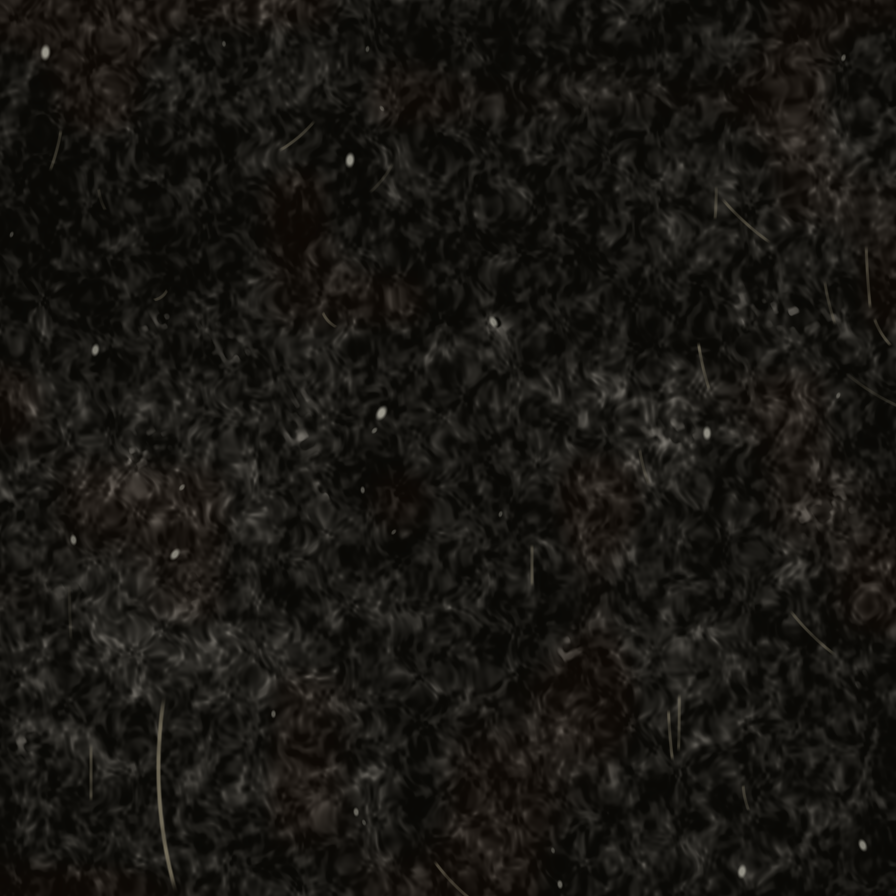
Give the GLSL for this texture, as a three.js fragment shader.

```glsl
// Dark peaty soil: layered, warped value noise forms fine crumbs and soft clods,
// over which loops scatter pale crumb clusters, bright flecks and thin dry fibres.
// All lengths are fractions of the canvas, with the origin at the lower left.

varying vec2 vUv;

const float TAU = 6.28319;
const vec3 FIBRE_COLOR = vec3(0.50, 0.47, 0.39);
const vec3 FLECK_COLOR = vec3(0.70, 0.69, 0.64);
const vec3 RUST_TINT = vec3(0.014, 0.0, -0.004);

float hash(vec2 p) {
  return fract(sin(dot(p, vec2(127.1, 311.7))) * 43758.5453);
}

vec2 hash2(float index, float seed) {
  return vec2(hash(vec2(index, seed)), hash(vec2(index, seed + 17.3)));
}

float noise(vec2 p) {
  vec2 cell = floor(p);
  vec2 f = fract(p);
  f = f * f * (3.0 - 2.0 * f);
  float low = mix(hash(cell), hash(cell + vec2(1.0, 0.0)), f.x);
  float high = mix(hash(cell + vec2(0.0, 1.0)), hash(cell + vec2(1.0, 1.0)), f.x);
  return mix(low, high, f.y);
}

vec2 rotate(vec2 p, float angle) {
  float c = cos(angle);
  float s = sin(angle);
  return vec2(c * p.x + s * p.y, c * p.y - s * p.x);
}

// Noise layer with zero mean and roughly unit deviation
float layer(vec2 p, vec2 frequency, float angle, float seed) {
  return (noise(rotate(p, angle) * frequency + seed) - 0.5) / 0.2145;
}

// Sum of layers from fine grain to broad clods, slightly taller than wide
float soilHeight(vec2 p) {
  vec2 warp = vec2(noise(p * 38.0 + 3.7), noise(p * 38.0 + 51.2)) - 0.5;
  vec2 q = p + 0.014 * warp;
  float z = 0.56 * layer(q, vec2(205.0, 150.0), 0.25, 11.0);
  z += 0.60 * layer(q, vec2(112.0, 80.0), -0.35, 29.0);
  z += 0.40 * layer(q, vec2(50.0, 40.0), 0.60, 43.0);
  z += 0.28 * layer(q, vec2(17.0), -0.80, 67.0);
  z += 0.26 * layer(q, vec2(5.0), 0.40, 83.0);
  return z;
}

// Height to brightness: flat shadows, long tail of lighter crumbs
float soilTone(float z) {
  float tail = max(z - 0.9, 0.0);
  float tone = 0.080 + 0.048 * z + 0.018 * tail * tail;
  float floorTone = 0.034;
  float d = tone - floorTone;
  return floorTone + 0.5 * (d + sqrt(d * d + 0.0004));
}

// Soft tapered strand, bent sideways towards both ends
float fibre(vec2 p, vec2 center, float angle, float halfLength, float width, float bend) {
  vec2 q = rotate(p - center, angle);
  float along = q.y / halfLength;
  float across = abs(q.x - bend * (along * along - 0.5));
  float body = 1.0 - smoothstep(width * 0.3, width * 1.5, across);
  return body * (1.0 - smoothstep(0.75, 1.0, abs(along)));
}

float fleck(vec2 p, vec2 center, float angle, vec2 radius) {
  float d = length(rotate(p - center, angle) / radius);
  return 1.0 - smoothstep(0.4, 1.3, d);
}

float crumbClusters(vec2 p) {
  float crumbs = smoothstep(0.48, 0.88, noise(rotate(p, 0.5) * vec2(150.0, 115.0)));
  float sum = 0.0;
  for (int i = 0; i < 18; i++) {
    float id = float(i);
    vec2 shape = hash2(id, 5.0);
    vec2 q = rotate(p - hash2(id, 2.0), shape.x * TAU);
    q /= mix(0.012, 0.030, shape.y) * vec2(0.7, 1.2);
    sum += exp(-dot(q, q)) * mix(0.10, 0.32, hash(vec2(id, 8.0)));
  }
  return crumbs * min(sum, 0.35);
}

void main() {
  vec2 p = vUv;

  // Soil body, with faint rusty patches
  float tone = soilTone(soilHeight(p)) + crumbClusters(p);
  vec3 color = tone * vec3(1.0, 0.97, 0.93) - vec3(0.0, 0.002, 0.012);
  color += RUST_TINT * smoothstep(0.62, 0.9, noise(p * 9.0 + 7.0));

  // Short fibres, mostly upright, with uneven visibility
  for (int i = 0; i < 22; i++) {
    float id = float(i);
    vec2 shape = hash2(id, 31.0);
    float angle = 2.4 * (shape.x - 0.5) * abs(shape.x - 0.5) * 2.0;
    float strand = fibre(p, hash2(id, 23.0), angle, mix(0.010, 0.038, shape.y), 0.0018, 0.006 * (shape.x - 0.5));
    float patchy = 0.4 + 0.6 * noise(p * 90.0 + id);
    color = mix(color, FIBRE_COLOR, strand * patchy * mix(0.2, 0.75, hash(vec2(id, 37.0))));
  }

  // One long dry stalk near the lower left
  float stalk = fibre(p, vec2(0.184, 0.113), 0.06, 0.112, 0.0024, 0.0125);
  color = mix(color, FIBRE_COLOR, stalk * mix(0.6, 0.95, noise(p * 60.0)));

  // Pale mineral flecks, few of them large and bright
  for (int i = 0; i < 26; i++) {
    float id = float(i);
    vec2 shape = hash2(id, 61.0);
    float size = mix(0.0022, 0.0062, shape.x * shape.x * shape.x);
    float grain = fleck(p, hash2(id, 53.0), 1.6 * (shape.y - 0.5), size * vec2(1.0, 1.6));
    color = mix(color, FLECK_COLOR, grain * mix(0.3, 0.95, shape.x * shape.x));
  }

  gl_FragColor = vec4(color, 1.0);
}
```
